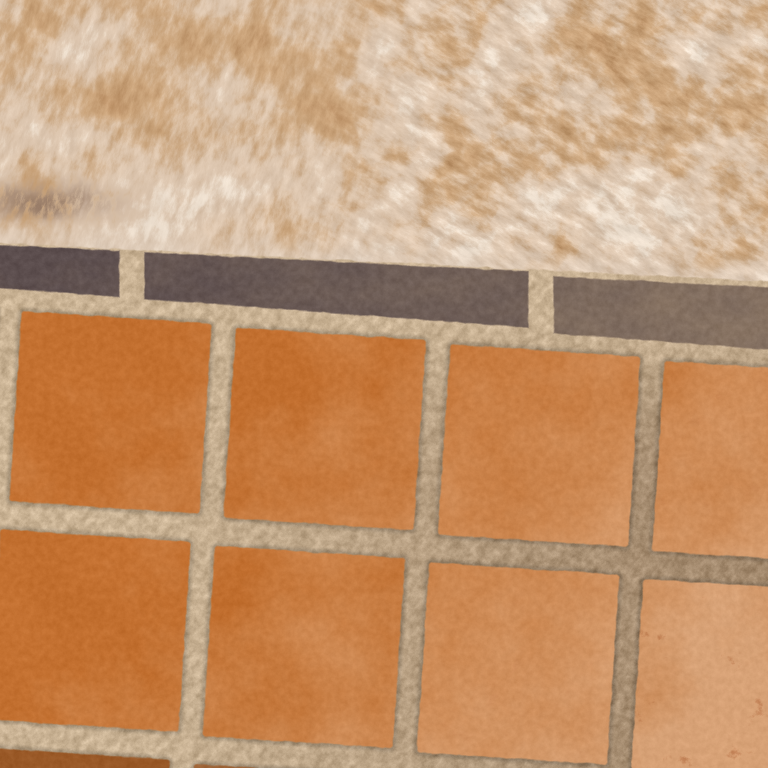
Write a WebGL 2 fragment shader that draws this texture.

```glsl
#version 300 es
precision highp float;
// Terracotta floor tiles in sandy grout, below a row of dark slate bars and
// a slab of mottled travertine. Tiles sit on a skewed lattice as rotated boxes;
// stone, clay and grout get their grain from stretched gradient noise.
uniform vec2 u_resolution;
out vec4 outColor;

const vec2 FIRST_TILE = vec2(0.1439, 0.4629);   // centre of the top left tile
const vec2 COLUMN_STEP = vec2(0.2790, -0.0215);
const vec2 ROW_STEP = vec2(-0.0273, -0.2839);
const float TILE_HALF = 0.124;
const float TILE_TILT = 0.065;

vec2 hashGradient(vec2 cell) {
  uvec2 u = uvec2(ivec2(cell) + 4096);
  uint h = u.x * 1597334677u ^ u.y * 3812015801u;
  h = (h ^ (h >> 15)) * 2246822519u;
  h ^= h >> 13;
  float angle = float(h & 65535u) * 6.28319 / 65536.0;
  return vec2(cos(angle), sin(angle));
}

float gradientNoise(vec2 p) {
  vec2 i = floor(p), f = p - i;
  vec2 w = f * f * f * (f * (f * 6.0 - 15.0) + 10.0);
  vec2 e = vec2(1.0, 0.0);
  float low = mix(dot(hashGradient(i), f), dot(hashGradient(i + e), f - e), w.x);
  float high = mix(dot(hashGradient(i + e.yx), f - e.yx),
                   dot(hashGradient(i + 1.0), f - 1.0), w.x);
  return 1.4 * mix(low, high, w.y);
}

mat2 rotation(float a) { return mat2(cos(a), sin(a), -sin(a), cos(a)); }

float fbm(vec2 p) {
  float sum = 0.0, amp = 0.5;
  for (int i = 0; i < 5; i++) {
    sum += amp * gradientNoise(p);
    p = rotation(0.6) * p * 2.03 + 7.3;
    amp *= 0.55;
  }
  return sum;
}

// Noise drawn out into strokes along one direction
float strokes(vec2 p, float angle, float scale) {
  return fbm(rotation(-angle) * p * scale * vec2(0.4, 1.0));
}

float roundBox(vec2 p, vec2 halfSize, float radius) {
  vec2 d = abs(p) - halfSize + radius;
  return length(max(d, 0.0)) + min(max(d.x, d.y), 0.0) - radius;
}

float patchAt(vec2 p, vec2 centre, vec2 size) {
  vec2 d = (p - centre) / size;
  return exp(-dot(d, d));
}

vec3 stoneColor(vec2 p, float edgeY) {
  vec3 tan_ = vec3(0.80, 0.65, 0.49), cream = vec3(0.865, 0.775, 0.685);
  vec3 rust = vec3(0.70, 0.52, 0.35), chalk = vec3(0.93, 0.88, 0.82);
  vec2 warped = p + 0.02 * vec2(fbm(p * 14.0), fbm(p * 14.0 + 31.0));
  float rough = smoothstep(0.25, 0.6, p.x + 0.3 * (0.9 - p.y));
  float grain = mix(strokes(p, 1.25, 75.0), strokes(p, -0.55, 70.0), smoothstep(0.3, 0.6, p.x));
  float blotch = fbm(warped * 9.0) + 0.5 * rough * fbm(warped * 28.0 + 5.0);
  float low = smoothstep(0.19, 0.06, p.y - edgeY);
  float pale = patchAt(warped, vec2(0.52, 0.95), vec2(0.06, 0.05))
             + 0.8 * patchAt(warped, vec2(0.66, 0.92), vec2(0.07, 0.05))
             + 0.7 * patchAt(warped, vec2(0.92, 0.95), vec2(0.08, 0.05))
             + 0.5 * patchAt(warped, vec2(0.85, 0.76), vec2(0.06, 0.03));
  float brown = patchAt(warped, vec2(0.18, 0.86), vec2(0.07, 0.04))
              + 0.9 * patchAt(warped, vec2(0.45, 0.90), vec2(0.06, 0.05))
              + 0.8 * patchAt(warped, vec2(0.67, 0.80), vec2(0.09, 0.05))
              + patchAt(warped, vec2(0.96, 0.85), vec2(0.07, 0.06));
  float tone = blotch + 0.4 * grain + 0.2 * low + 0.4 * pale - 0.3 * brown;
  vec3 c = mix(tan_, cream, smoothstep(-0.35, 0.25, tone));
  c = mix(c, chalk, 0.85 * smoothstep(0.25, 0.65, tone));
  c = mix(c, rust, 0.6 * smoothstep(-0.25, -0.75, tone));
  float stain = patchAt(warped, vec2(0.06, 0.735), vec2(0.08, 0.022));
  c = mix(c, vec3(0.58, 0.47, 0.39), stain * smoothstep(-0.3, 0.3, grain + 0.1));
  c = mix(c, vec3(0.87, 0.80, 0.73), 0.6 * smoothstep(0.035, 0.0, p.y - edgeY));
  return c + grain * mix(0.07, 0.13, rough);
}

vec3 groutColor(vec2 p, float tileDistance) {
  float grain = fbm(p * 95.0) + 0.6 * strokes(p, 0.9, 80.0);
  float shade = smoothstep(0.1, 1.0, p.x) * smoothstep(0.62, 0.38, p.y);
  vec3 c = mix(vec3(0.79, 0.70, 0.58), vec3(0.64, 0.54, 0.43), shade);
  c *= 1.0 - 0.18 * smoothstep(0.008, 0.0, tileDistance);
  return c + 0.14 * grain;
}

vec3 clayColor(vec2 p, vec2 local, vec2 cell) {
  float fade = pow(clamp(cell.x * (1.0 + 0.5 * cell.y) / 4.5, 0.0, 1.0), 1.15);
  float cloud = fbm(p * 9.0 + cell * 3.7);
  float lit = 0.9 * (local.x - local.y) + 0.35 * cloud;
  vec3 c = mix(vec3(0.765, 0.44, 0.19), vec3(0.84, 0.63, 0.46), clamp(fade + lit, 0.0, 1.0));
  float pits = smoothstep(0.3, 0.6, fbm(p * 32.0)) * smoothstep(0.5, 0.9, fade);
  c = mix(c, vec3(0.70, 0.42, 0.25), 0.6 * pits);
  c *= 1.0 - 0.22 * step(1.5, cell.y);
  return c + 0.05 * fbm(p * 110.0) + 0.03 * cloud;
}

vec3 slateColor(vec2 p) {
  float tone = 0.75 * p.x + 0.2 * step(0.7, p.x) + 0.3 * fbm(p * vec2(12.0, 20.0));
  vec3 c = mix(vec3(0.36, 0.305, 0.305), vec3(0.53, 0.45, 0.385), clamp(tone, 0.0, 1.0));
  return c + 0.06 * fbm(p * 100.0);
}

void main() {
  vec2 p = gl_FragCoord.xy / u_resolution;
  float soft = max(0.0016, 0.8 / u_resolution.y);
  float wobble = 0.0022 * fbm(p * 45.0);

  // Terracotta tiles
  vec2 cell = round(inverse(mat2(COLUMN_STEP, ROW_STEP)) * (p - FIRST_TILE));
  cell.y = max(cell.y, 0.0);
  vec2 local = rotation(TILE_TILT) * (p - FIRST_TILE - COLUMN_STEP * cell.x - ROW_STEP * cell.y);
  float tile = roundBox(local, vec2(TILE_HALF), 0.004) + wobble;
  vec3 color = mix(groutColor(p, tile), clayColor(p, local, cell), smoothstep(soft, -soft, tile));

  // Slate bars, widening to the right and split by upright joints
  float drop = 0.005 * step(0.7, p.x);
  float top = 0.681 - 0.05 * p.x - drop;
  float bottom = 0.625 - 0.075 * p.x - drop;
  float joint = abs(mod(p.x - 0.1719 + 0.2663, 0.5326) - 0.2663);
  float bar = max(max(p.y - top, bottom - p.y), 0.0165 - joint) + wobble;
  color = mix(color, slateColor(p), smoothstep(soft, -soft, bar));

  // Travertine slab
  float edgeY = 0.6835 - 0.05 * p.x;
  float slab = edgeY - p.y + 1.5 * wobble;
  color = mix(color, stoneColor(p, edgeY), smoothstep(soft, -soft, slab));

  outColor = vec4(clamp(color, 0.0, 1.0), 1.0);
}
```
